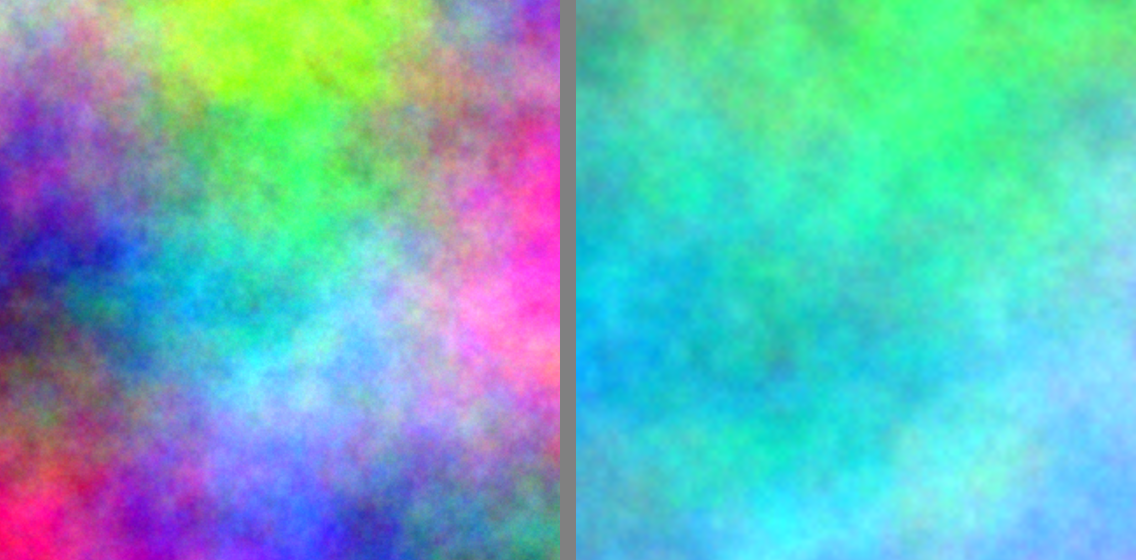
Left, the full canvas; right, a detail of the centre.
A Shadertoy shader for this texture:

```glsl
vec3 hash3(vec2 cell) {
    vec3 q = fract(vec3(cell.xyx) * vec3(0.1031, 0.1030, 0.0973));
    q += dot(q, q.yxz + 33.33);
    return fract((q.xxy + q.yzz) * q.zyx);
}

// Smooth noise, independent in each colour channel
vec3 colorNoise(vec2 p) {
    vec2 cell = floor(p);
    vec2 f = fract(p);
    f = f * f * (3.0 - 2.0 * f);
    vec3 low = mix(hash3(cell), hash3(cell + vec2(1, 0)), f.x);
    vec3 high = mix(hash3(cell + vec2(0, 1)), hash3(cell + vec2(1, 1)), f.x);
    return mix(low, high, f.y) - 0.5;
}

// Fractal sum, from soft clouds down to fine mottling
vec3 clouds(vec2 uv) {
    vec3 sum = vec3(0.0);
    float amplitude = 0.28;
    float frequency = 5.0;
    for (int octave = 0; octave < 7; octave++) {
        sum += amplitude * colorNoise(uv * frequency + 31.7 * float(octave + 1));
        amplitude *= 0.74;
        frequency *= 2.0;
    }
    return sum;
}

// Broad colour drift: layered cosines across and up the canvas
vec3 colorDrift(vec2 uv) {
    vec2 wave1 = cos(3.14159 * uv);
    vec2 wave2 = cos(6.28318 * uv);
    float wave3 = cos(9.42478 * uv.y);

    vec3 even = vec3(0.53, 0.61, 0.69)
        + wave1.y * vec3(-0.02, -0.17, 0.16)
        + wave2.y * vec3(0.06, -0.05, -0.09)
        + wave3 * vec3(-0.06, -0.12, -0.02);
    vec3 sideways = vec3(-0.14, -0.06, -0.06)
        + wave1.y * vec3(0.07, -0.12, -0.04)
        + wave2.y * vec3(0.28, 0.06, 0.04)
        + wave3 * vec3(0.04, -0.04, 0.03);
    vec3 centered = vec3(0.13, -0.25, 0.01)
        + wave1.y * vec3(-0.02, 0.14, -0.29)
        + wave2.y * vec3(-0.08, 0.10, 0.06)
        + wave3 * vec3(0.04, 0.02, 0.02);
    return even + 1.08 * (wave1.x * sideways + wave2.x * centered);
}

void mainImage(out vec4 fragColor, in vec2 fragCoord) {
    vec2 uv = fragCoord / iResolution.xy;
    vec3 color = colorDrift(uv) + clouds(uv);
    fragColor = vec4(clamp(color, 0.0, 1.0), 1.0);
}
```
